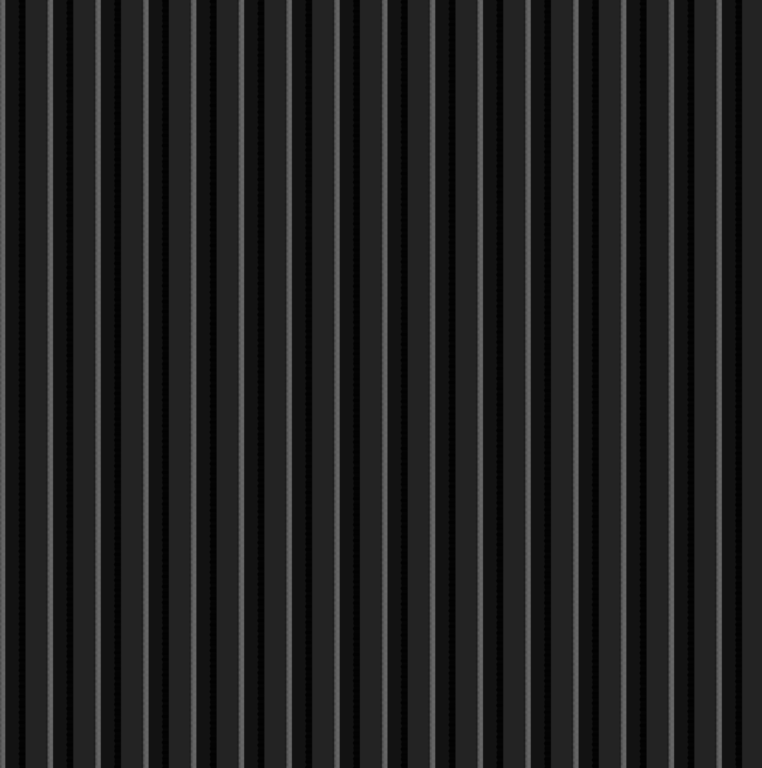
This pattern is drawn by a Shadertoy shader. Its source:

```glsl
// Dark corrugated panel: vertical ribs, each a bright thin edge, a charcoal
// recess, a black groove and a flat grey face. One profile repeats across;
// layered sines add a fine woven grain along the edge and the groove.

// Soft-edged band covering a..b
float band(float t, float a, float b, float soft) {
    return smoothstep(a - soft, a + soft, t) - smoothstep(b - soft, b + soft, t);
}

// Fine beading down the height, between -1 and 1, shifted for each rib
float grain(float y, float rib) {
    float fine = sin(y * 930.0 + rib * 1.7);
    float beat = sin(y * 571.0 + rib * 4.1 + 2.0 * sin(y * 23.0 + rib));
    return 0.6 * fine + 0.4 * beat;
}

void mainImage(out vec4 fragColor, in vec2 fragCoord) {
    vec2 uv = fragCoord / iResolution.xy;

    // Position within a rib, from -0.3 to 0.7, with the bright edge at zero
    float x = uv.x * 15.95 - 0.054 + 0.3;
    float rib = floor(x);
    float t = fract(x) - 0.3;
    float soft = max(0.02, 0.75 * 15.95 / iResolution.x);
    float bead = grain(uv.y, rib);

    // Grey face, charcoal recess and black groove with a beaded border
    float shade = 0.138;
    shade = mix(shade, 0.07, band(t, 0.05, 0.48, soft));
    float groove = band(t, 0.345 + 0.012 * bead, 0.475, soft);
    shade = mix(shade, 0.012 + 0.006 * bead, groove);

    // Thin shadow beside the bright edge
    shade -= 0.03 * band(t, -0.095, -0.06, soft) * (0.7 + 0.3 * bead);

    // Bright edge, a little darker and rougher on its left side
    float leftSide = 1.0 - smoothstep(-0.05, 0.01, t);
    float edgeShade = 0.395 - leftSide * (0.07 + 0.045 * bead) + 0.012 * bead;
    shade = mix(shade, edgeShade, band(t, -0.058, 0.056, soft));

    fragColor = vec4(vec3(shade), 1.0);
}
```
